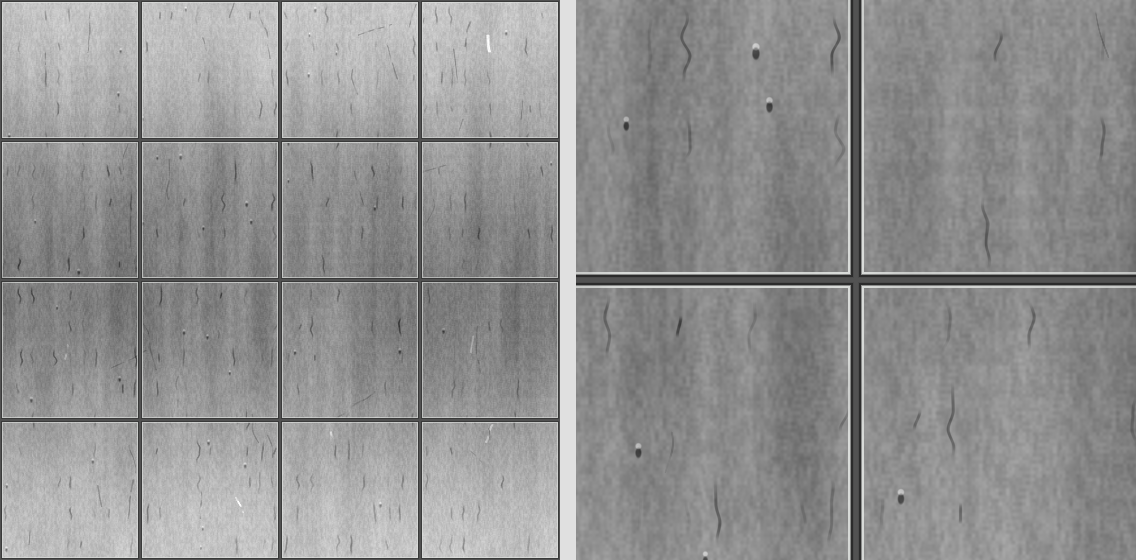
Left: the whole. Right: its middle third, enlarged.
Reproduce this texture procedurally as a Shadertoy shader.

```glsl
#define TILES 4.0
#define JOINT_HALF 0.013
#define RIM_WIDTH 0.006
#define MEAN_TONE 0.63
#define TONE_SWING 0.135
#define STREAKS 0.13
#define GRAIN 0.13
#define SCRATCHES 44
#define JOINT_EDGE vec3(0.17)
#define JOINT_CORE vec3(0.32)
#define RIM_COLOR vec3(0.88, 0.89, 0.88)

const float TAU = 6.2831853;

float hash(vec2 p) {
    return fract(sin(dot(p, vec2(127.1, 311.7))) * 43758.5453);
}

float noise(vec2 p) {
    vec2 i = floor(p), f = fract(p);
    f = f * f * (3.0 - 2.0 * f);
    return mix(mix(hash(i), hash(i + vec2(1, 0)), f.x),
               mix(hash(i + vec2(0, 1)), hash(i + vec2(1, 1)), f.x), f.y);
}

float segmentDistance(vec2 p, vec2 a, vec2 b) {
    vec2 pa = p - a, ba = b - a;
    return length(pa - ba * clamp(dot(pa, ba) / dot(ba, ba), 0.0, 1.0));
}

// Vertical stains, cloudy patches and fine grain
float brushedTone(vec2 uv, float dullness) {
    float streak = noise(uv * vec2(34.0, 2.5)) * 0.55
                 + noise(uv * vec2(90.0, 7.0) + 17.0) * 0.45 - 0.5;
    float cloud = noise(uv * vec2(13.0, 7.0) + 5.0)
                + noise(uv * vec2(40.0, 22.0) + 9.0) * 0.6 - 0.8;
    float grain = noise(uv * vec2(430.0, 150.0)) * 0.6
                + noise(uv * vec2(500.0, 480.0) + 31.0) * 0.4 - 0.5;
    return streak * STREAKS * mix(0.6, 1.2, dullness) + cloud * 0.045 + grain * GRAIN;
}

// Short upright cracks, at most one per grid cell
float cracks(vec2 uv, float px) {
    vec2 grid = vec2(44.0, 18.0), id = floor(uv * grid), f = fract(uv * grid);
    float bend = (noise(uv * vec2(20.0, 90.0)) - 0.5) * 0.25;
    float dx = abs(f.x - 0.3 - 0.4 * hash(id) + bend) / grid.x;
    float reach = mix(0.12, 0.45, hash(id + 3.7));
    float span = 1.0 - smoothstep(reach * 0.4, reach, abs(f.y - 0.5));
    float line = 1.0 - smoothstep(0.0004, 0.0008 + px, dx);
    return line * span * step(0.62, hash(id + 8.3)) * hash(id + 5.1);
}

// Dark pits with a pale chip beside them
float pits(vec2 uv, float px) {
    vec2 id = floor(uv * 26.0), f = fract(uv * 26.0);
    vec2 d = (f - 0.3 - 0.4 * vec2(hash(id), hash(id + 2.3))) / 26.0;
    float radius = mix(0.001, 0.0022, hash(id + 6.1));
    float dark = 1.0 - smoothstep(radius - px, radius + px, length(d * vec2(1.0, 0.6)));
    float pale = 1.0 - smoothstep(radius - px, radius + px, length(d - vec2(0.0, 0.004)));
    return (pale * 0.2 - dark * 0.28) * step(0.92, hash(id + 4.9));
}

// Long scratches, mostly dark and steep, a few pale and short
float scratches(vec2 uv, float px) {
    float sum = 0.0;
    for (int i = 0; i < SCRATCHES; i++) {
        float k = float(i);
        vec2 start = vec2(hash(vec2(k, 1.0)), hash(vec2(k, 2.0)));
        float pale = step(0.84, hash(vec2(k, 3.0)));
        float flatness = step(0.78, hash(vec2(k, 4.0))) * (1.0 - pale);
        float angle = TAU * 0.25 + (hash(vec2(k, 5.0)) - 0.5) * mix(0.6, 2.8, flatness);
        float reach = mix(0.02, 0.09, hash(vec2(k, 6.0))) * mix(1.0, 0.4, pale);
        vec2 tip = start + reach * vec2(cos(angle), sin(angle));
        vec2 wobble = vec2(noise(uv * 35.0 + k) - 0.5, 0.0) * 0.012;
        float width = mix(0.0003, 0.0009, pale);
        float line = 1.0 - smoothstep(width, width + px, segmentDistance(uv + wobble, start, tip));
        float wear = smoothstep(0.15, 0.6, noise(uv * 110.0 + k));
        sum += line * wear * mix(-0.17, 0.24, pale);
    }
    return sum;
}

void mainImage(out vec4 fragColor, in vec2 fragCoord) {
    vec2 uv = fragCoord / iResolution.xy;
    float px = 1.0 / iResolution.y;
    float tilePx = px * TILES;

    // Worn metal, light at top and bottom and dull in the middle
    float wave = cos(TAU * (uv.y + 0.02 * sin(TAU * uv.y)));
    float dullness = 0.5 - 0.5 * wave;
    float tone = MEAN_TONE + TONE_SWING * wave;
    tone += (hash(floor(uv * TILES)) - 0.5) * 0.02;
    tone += brushedTone(uv, dullness);
    tone -= cracks(uv, px) * 0.22;
    tone += pits(uv, px);
    tone += scratches(uv, px) * mix(1.0, 0.45, dullness);
    vec3 color = vec3(tone);

    // Pale rim and recessed joint around each tile
    vec2 cell = fract(uv * TILES);
    vec2 edge = min(cell, 1.0 - cell);
    float d = min(edge.x, edge.y);
    float aa = tilePx * 0.5;
    float rim = 1.0 - smoothstep(-aa, aa, d - JOINT_HALF - RIM_WIDTH);
    float joint = 1.0 - smoothstep(-aa, aa, d - JOINT_HALF);
    float core = 1.0 - smoothstep(-aa, aa, d - JOINT_HALF * 0.5);
    color = mix(color, RIM_COLOR, rim * mix(0.7, 0.95, noise(uv * 30.0)));
    color = mix(color, mix(JOINT_EDGE, JOINT_CORE, core), joint);

    fragColor = vec4(clamp(color, 0.0, 1.0), 1.0);
}
```
